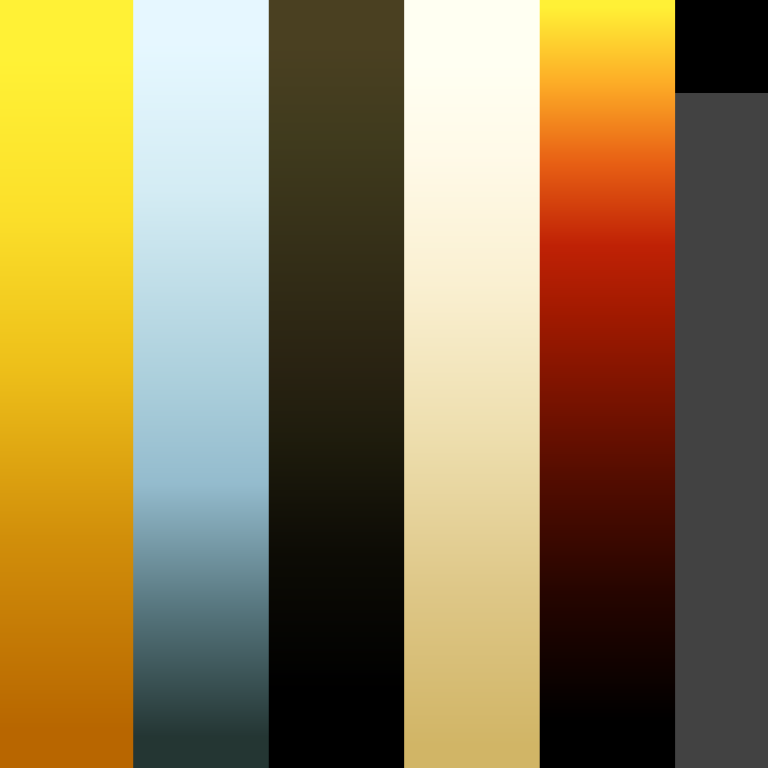
Reproduce this background procedurally as a Shadertoy shader.

```glsl
#define STRIP_WIDTH 0.1764
#define STRIP_START -0.0029
#define STRIP_COUNT 6
#define CAP_DEPTH 0.1211
#define PANEL_GREY vec3(0.26)

// Blend to the next gradient stop between depths a and b
vec3 stop(vec3 col, vec3 next, float a, float b, float t) {
    return mix(col, next, clamp((t - a) / (b - a), 0.0, 1.0));
}

vec3 amber(float t) {
    vec3 c = vec3(1.0, 0.945, 0.21);
    c = stop(c, vec3(0.985, 0.875, 0.165), 0.08, 0.28, t);
    c = stop(c, vec3(0.93, 0.75, 0.10), 0.28, 0.48, t);
    c = stop(c, vec3(0.82, 0.56, 0.04), 0.48, 0.70, t);
    return stop(c, vec3(0.72, 0.40, 0.0), 0.70, 0.95, t);
}

vec3 ice(float t) {
    vec3 c = vec3(0.90, 0.97, 1.0);
    c = stop(c, vec3(0.83, 0.925, 0.955), 0.06, 0.25, t);
    c = stop(c, vec3(0.67, 0.81, 0.86), 0.25, 0.50, t);
    c = stop(c, vec3(0.58, 0.735, 0.805), 0.50, 0.63, t);
    c = stop(c, vec3(0.33, 0.45, 0.48), 0.63, 0.80, t);
    return stop(c, vec3(0.14, 0.21, 0.20), 0.80, 0.96, t);
}

vec3 umber(float t) {
    vec3 c = vec3(0.29, 0.25, 0.13);
    c = stop(c, vec3(0.25, 0.23, 0.115), 0.06, 0.18, t);
    c = stop(c, vec3(0.16, 0.135, 0.07), 0.18, 0.48, t);
    c = stop(c, vec3(0.12, 0.11, 0.05), 0.48, 0.57, t);
    c = stop(c, vec3(0.05, 0.045, 0.02), 0.57, 0.72, t);
    return stop(c, vec3(0.0), 0.72, 0.90, t);
}

vec3 cream(float t) {
    vec3 c = vec3(1.0, 1.0, 0.95);
    c = stop(c, vec3(1.0, 0.98, 0.91), 0.08, 0.20, t);
    c = stop(c, vec3(0.98, 0.94, 0.82), 0.20, 0.37, t);
    c = stop(c, vec3(0.93, 0.87, 0.68), 0.37, 0.57, t);
    c = stop(c, vec3(0.87, 0.78, 0.53), 0.57, 0.77, t);
    return stop(c, vec3(0.82, 0.71, 0.40), 0.77, 0.97, t);
}

vec3 ember(float t) {
    vec3 c = vec3(1.0, 0.94, 0.21);
    c = stop(c, vec3(0.99, 0.67, 0.15), 0.01, 0.11, t);
    c = stop(c, vec3(0.91, 0.38, 0.08), 0.11, 0.21, t);
    c = stop(c, vec3(0.75, 0.13, 0.02), 0.21, 0.32, t);
    c = stop(c, vec3(0.63, 0.10, 0.0), 0.32, 0.41, t);
    c = stop(c, vec3(0.33, 0.05, 0.0), 0.41, 0.62, t);
    c = stop(c, vec3(0.15, 0.02, 0.0), 0.62, 0.77, t);
    return stop(c, vec3(0.0), 0.77, 0.94, t);
}

// Plain grey panel under a black cap
vec3 panel(float t, float aa) {
    return PANEL_GREY * smoothstep(-aa, aa, t - CAP_DEPTH);
}

vec3 strip(int i, float t, float aa) {
    if (i == 0) return amber(t);
    if (i == 1) return ice(t);
    if (i == 2) return umber(t);
    if (i == 3) return cream(t);
    if (i == 4) return ember(t);
    return panel(t, aa);
}

void mainImage(out vec4 fragColor, in vec2 fragCoord) {
    vec2 uv = fragCoord / iResolution.xy;
    vec2 aa = 0.6 / iResolution.xy;
    float depth = 1.0 - uv.y;

    // Lay the strips from left to right, each covering the rest
    vec3 col = amber(depth);
    for (int i = 1; i < STRIP_COUNT; i++) {
        float edge = STRIP_START + float(i) * STRIP_WIDTH;
        float cover = smoothstep(-aa.x, aa.x, uv.x - edge);
        col = mix(col, strip(i, depth, aa.y), cover);
    }
    fragColor = vec4(col, 1.0);
}
```
